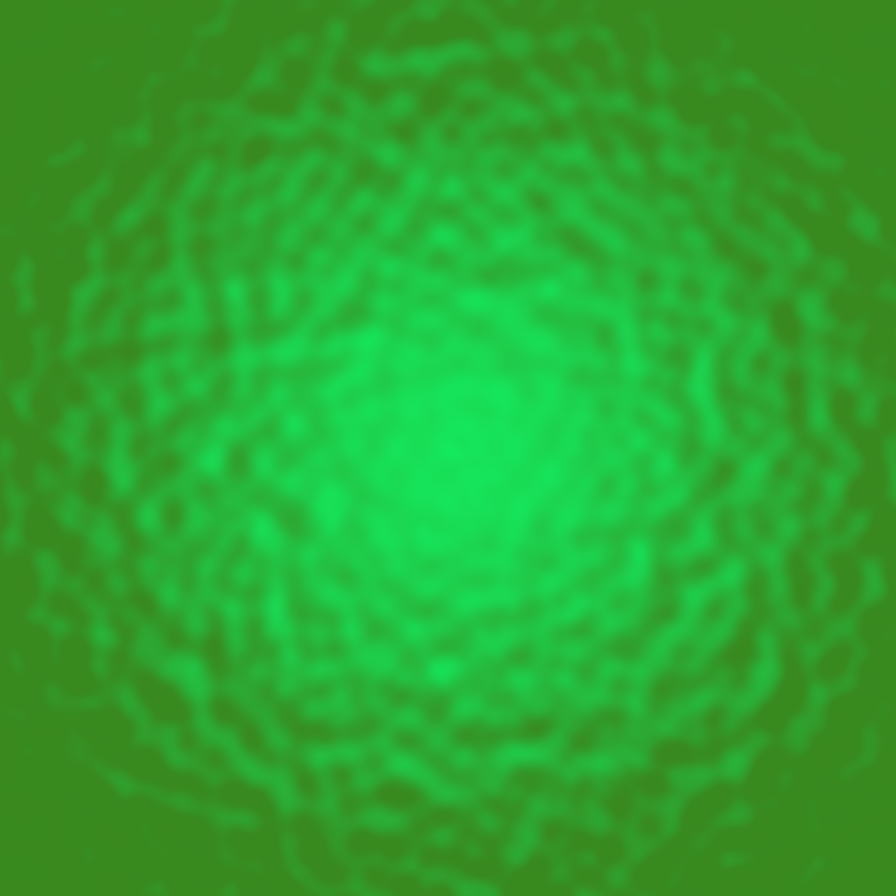
Reproduce this background procedurally as a WebGL 1 fragment shader.

```glsl
precision highp float;

uniform vec2 u_resolution;

const vec3 MOSS = vec3(0.222, 0.535, 0.118);
const vec3 EMERALD = vec3(0.07, 0.935, 0.38);
const vec2 GLOW_CENTER = vec2(0.515, 0.495);
const float GLOW_RADIUS = 0.5;

// Unit gradient for a lattice cell
vec2 cellGradient(vec2 cell) {
    vec3 h = fract(cell.xyx * vec3(0.1031, 0.1030, 0.0973));
    h += dot(h, h.yzx + 33.33);
    vec2 g = fract((h.xx + h.yz) * h.zy) * 2.0 - 1.0;
    return g / max(length(g), 0.001);
}

float cornerValue(vec2 cell, vec2 offset, vec2 corner) {
    return dot(cellGradient(cell + corner), offset - corner);
}

float gradientNoise(vec2 p) {
    vec2 cell = floor(p);
    vec2 f = p - cell;
    vec2 w = f * f * f * (f * (f * 6.0 - 15.0) + 10.0);
    float low = mix(cornerValue(cell, f, vec2(0.0, 0.0)),
                    cornerValue(cell, f, vec2(1.0, 0.0)), w.x);
    float high = mix(cornerValue(cell, f, vec2(0.0, 1.0)),
                     cornerValue(cell, f, vec2(1.0, 1.0)), w.x);
    return mix(low, high, w.y);
}

// Two rotated octaves of a rough surface
float surfaceHeight(vec2 p) {
    mat2 turn = mat2(0.8, 0.6, -0.6, 0.8);
    float coarse = gradientNoise(p * 15.0 + 40.0);
    float fine = gradientNoise(turn * p * 28.0 + 90.0);
    return 0.7 * coarse + fine;
}

// Slope along the ray from the center stretches ripples around it
float radialSlope(vec2 p, vec2 direction, float span) {
    vec2 halfStep = direction * span * 0.5;
    return surfaceHeight(p + halfStep) - surfaceHeight(p - halfStep);
}

float softPositive(float x, float softness) {
    return 0.5 * (x + sqrt(x * x + softness));
}

// Cone of light whose radius is bent by the ripples
float glowLevel(vec2 p, vec2 center, float radius) {
    vec2 ray = p - center;
    float r = length(ray);
    vec2 direction = ray / max(r, 0.001);
    float strength = mix(0.04, 0.17, smoothstep(0.03, 0.28, r));
    float bend = strength * radialSlope(p, direction, 0.022);
    float distanceToCore = sqrt(r * r + 0.0012) + bend;
    float level = softPositive(1.0 - distanceToCore / radius, 0.003);
    return min(level, 1.0);
}

void main() {
    vec2 p = gl_FragCoord.xy / u_resolution;
    float level = glowLevel(p, GLOW_CENTER, GLOW_RADIUS);
    gl_FragColor = vec4(mix(MOSS, EMERALD, level), 1.0);
}
```
